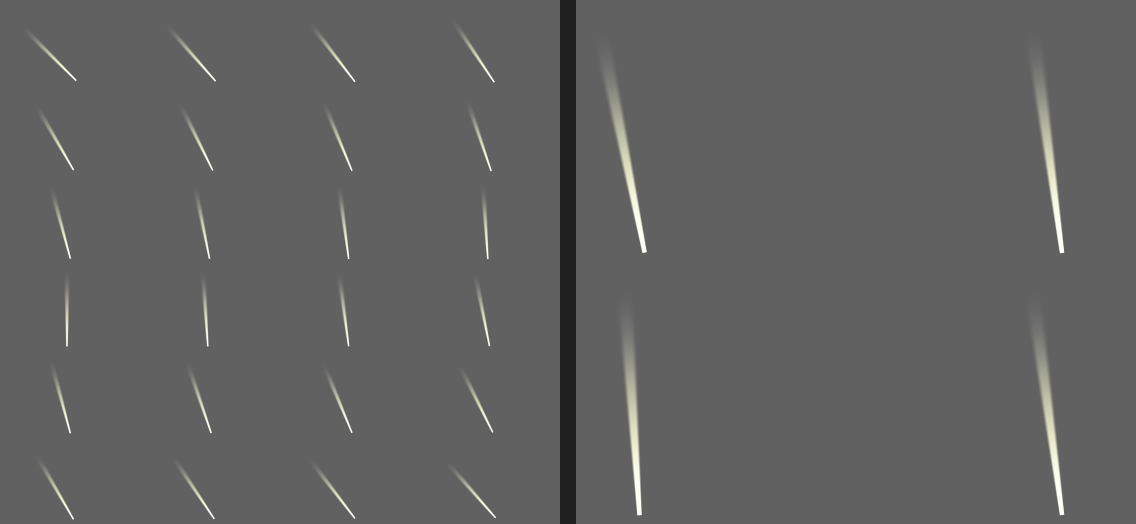
Left: the whole. Right: its middle third, enlarged.
Give the GLSL for this pattern, as a WebGL 1 fragment shader.

```glsl
precision highp float;

// A grid of tapered light streaks on flat grey, one swing phase per cell.
// Each streak turns about a pivot near its bright tip: the angle falls from
// the maximum to upright and rises again, reading left to right, top down.

#define GRID vec2(4.0, 6.0)
#define MAX_ANGLE 0.7854
#define PIVOT vec2(0.767, 0.183)
#define TIP_REACH 0.150
#define TAIL_REACH 0.735
#define TIP_HALF_WIDTH 0.0085
#define TAIL_HALF_WIDTH 0.027
#define TAIL_BLUR 0.014
#define BACKGROUND vec3(0.38)
#define TIP_COLOR vec3(1.0, 1.0, 0.97)
#define BODY_COLOR vec3(0.95, 0.96, 0.81)
#define WARM_COLOR vec3(0.96, 0.88, 0.77)

uniform vec2 u_resolution;

// Swing phase: 1 at the first cell, 0 at the middle one, then rising again.
float swingPhase(vec2 cell) {
  float index = (GRID.y - 1.0 - cell.y) * GRID.x + cell.x;
  return abs(1.0 - 2.0 * index / (GRID.x * GRID.y));
}

// Streak colour in rgb and opacity in a; lengths are in cell heights.
vec4 streak(vec2 p, float phase, float pixel) {
  float angle = phase * MAX_ANGLE;
  vec2 axis = vec2(sin(angle), -cos(angle));
  float along = dot(p, axis);
  float across = abs(dot(p, vec2(-axis.y, axis.x)));

  // t runs from 0 at the tip to 1 at the faded tail.
  float t = clamp((TIP_REACH - along) / (TIP_REACH + TAIL_REACH), 0.0, 1.0);
  float halfWidth = mix(TIP_HALF_WIDTH, TAIL_HALF_WIDTH, t);
  float soft = 0.6 * pixel + TAIL_BLUR * t;
  float side = 1.0 - smoothstep(halfWidth - soft, halfWidth + soft, across);
  float cap = 1.0 - smoothstep(-0.6 * pixel, 0.6 * pixel, along - TIP_REACH);
  float fade = 1.0 - smoothstep(0.18, 1.0, t);

  // White tip, cream body, neutral tail; the upright streak is warmer.
  float upright = 1.0 - smoothstep(0.0, 0.06, phase);
  vec3 body = mix(BODY_COLOR, WARM_COLOR, upright * smoothstep(0.2, 0.6, t));
  vec3 color = mix(TIP_COLOR, body, smoothstep(0.05, 0.4, t));
  color = mix(color, vec3(0.86), smoothstep(0.6, 0.9, t));
  return vec4(color, side * cap * fade);
}

void main() {
  vec2 grid = gl_FragCoord.xy / u_resolution * GRID;
  vec2 cellSize = u_resolution / GRID;
  vec2 p = fract(grid) * vec2(cellSize.x / cellSize.y, 1.0) - PIVOT;
  vec4 light = streak(p, swingPhase(floor(grid)), 1.0 / cellSize.y);
  gl_FragColor = vec4(mix(BACKGROUND, light.rgb, light.a), 1.0);
}
```
